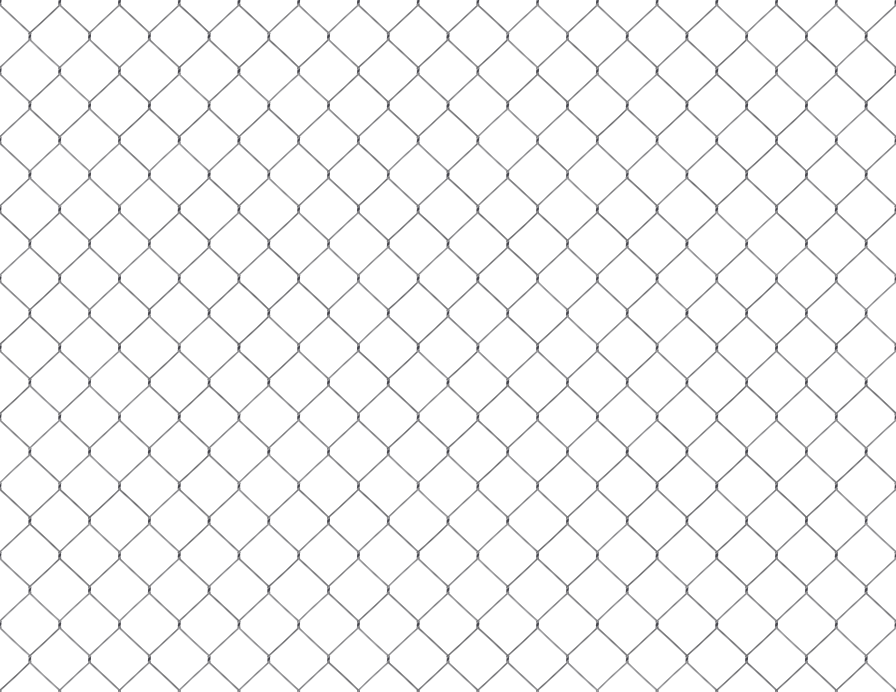
A Shadertoy shader for this pattern:

```glsl
// Chain-link fence: zigzag steel wires hooked together in a diamond mesh on white.

const vec2  REPEATS     = vec2(15.0, 10.0);  // diamonds across and down
const float ROW_SHIFT   = 0.0025;            // mesh offset, in canvas heights
const float WIRE_RADIUS = 0.00116;           // in canvas heights
const float KNOT_RADIUS = 0.0016;
const float SOFTNESS    = 1.1;               // edge blur, in output pixels
const float OVERLAP     = 0.022;             // hook overshoot, in half cells
const float HOOK_HEIGHT = 0.08;              // half length of a hook, in half cells
const float BOW         = 0.0008;            // largest sag of a wire
const float TONE_SPREAD = 0.2;               // tone change between wires
const vec2  KNOT_TILT   = vec2(0.02, 0.035);
const vec3  BACKGROUND  = vec3(1.0);
const vec3  STEEL_DARK  = vec3(0.36, 0.36, 0.37);
const vec3  STEEL_LIGHT = vec3(0.68, 0.68, 0.69);
const vec3  KNOT_COLOUR = vec3(0.27, 0.27, 0.30);
const float PI = 3.14159265;

// Random value that wraps with the mesh.
float hash(vec2 id) {
    id = mod(id, 2.0 * REPEATS);
    vec3 h = fract(id.xyx * 0.1031);
    h += dot(h, h.yzx + 33.33);
    return fract((h.x + h.y) * h.z);
}

// x: position along the segment, y: signed distance across, z: distance.
vec3 segment(vec2 p, vec2 a, vec2 b, float bow) {
    vec2 ab = b - a, ap = p - a;
    float t = clamp(dot(ap, ab) / dot(ab, ab), 0.0, 1.0);
    vec2 normal = normalize(vec2(-ab.y, ab.x));
    vec2 offset = ap - ab * t - normal * bow * sin(PI * t);
    return vec3(t, dot(offset, normal), length(offset));
}

float coverage(float dist, float radius) {
    return clamp(0.5 + (radius - dist) * iResolution.y / SOFTNESS, 0.0, 1.0);
}

// Horizontal place of the bend of one wire at a row, with its overshoot.
float bendX(float column, float row) {
    float right = mod(column + row, 2.0);
    return column + right + OVERLAP * (2.0 * right - 1.0);
}

void mainImage(out vec4 fragColor, in vec2 fragCoord) {
    vec2 uv = fragCoord / iResolution.xy + vec2(0.0, ROW_SHIFT);
    vec2 halfCell = vec2(iResolution.x / iResolution.y, 1.0) / (2.0 * REPEATS);
    vec2 mesh = uv * 2.0 * REPEATS;
    vec2 p = mesh * halfCell;
    vec3 colour = BACKGROUND;

    // Wires: straight runs joined by short upright hooks.
    for (int i = -1; i <= 1; i++) {
        for (int j = -1; j <= 1; j++) {
            vec2 id = floor(mesh) + vec2(i, j);
            float x0 = bendX(id.x, id.y);
            float x1 = bendX(id.x, id.y + 1.0);
            vec2 hookBottom = vec2(x0, id.y - HOOK_HEIGHT) * halfCell;
            vec2 runStart = vec2(x0, id.y + HOOK_HEIGHT) * halfCell;
            vec2 runEnd = vec2(x1, id.y + 1.0 - HOOK_HEIGHT) * halfCell;

            float seed = hash(id);
            vec3 run = segment(p, runStart, runEnd, BOW * (seed - 0.5));
            vec3 hook = segment(p, hookBottom, runStart, 0.0);

            // Falling runs catch more light and look a little thicker.
            float falling = step(x1, x0);
            float side = clamp(run.y / WIRE_RADIUS, -1.0, 1.0);
            float light = 0.45 + 0.1 * falling + 0.25 * side * (2.0 * falling - 1.0);
            light += TONE_SPREAD * (2.0 * seed - 1.0);
            light += 0.1 * cos(2.0 * PI * (3.0 * run.x + seed * 7.0));
            vec3 steel = mix(STEEL_DARK, STEEL_LIGHT, clamp(light, 0.0, 1.0));
            vec3 hookSteel = mix(STEEL_DARK, STEEL_LIGHT, 0.6);

            float radius = WIRE_RADIUS * mix(0.95, 1.08, falling);
            colour = mix(colour, hookSteel, coverage(hook.z, 0.8 * WIRE_RADIUS));
            colour = mix(colour, steel, coverage(run.z, radius));
        }
    }

    // Small dark knots where two hooks cross.
    vec2 node = floor(mesh + 0.5);
    if (mod(node.x + node.y, 2.0) < 0.5) {
        float size = KNOT_RADIUS * mix(0.8, 1.15, hash(node + 5.0));
        vec2 knotStart = (node - KNOT_TILT) * halfCell;
        vec2 knotEnd = (node + KNOT_TILT) * halfCell;
        vec3 knot = segment(p, knotStart, knotEnd, 0.0);
        float taper = mix(0.65, 1.0, sin(PI * knot.x));
        colour = mix(colour, KNOT_COLOUR, coverage(knot.z, size * taper));
    }

    fragColor = vec4(colour, 1.0);
}
```
